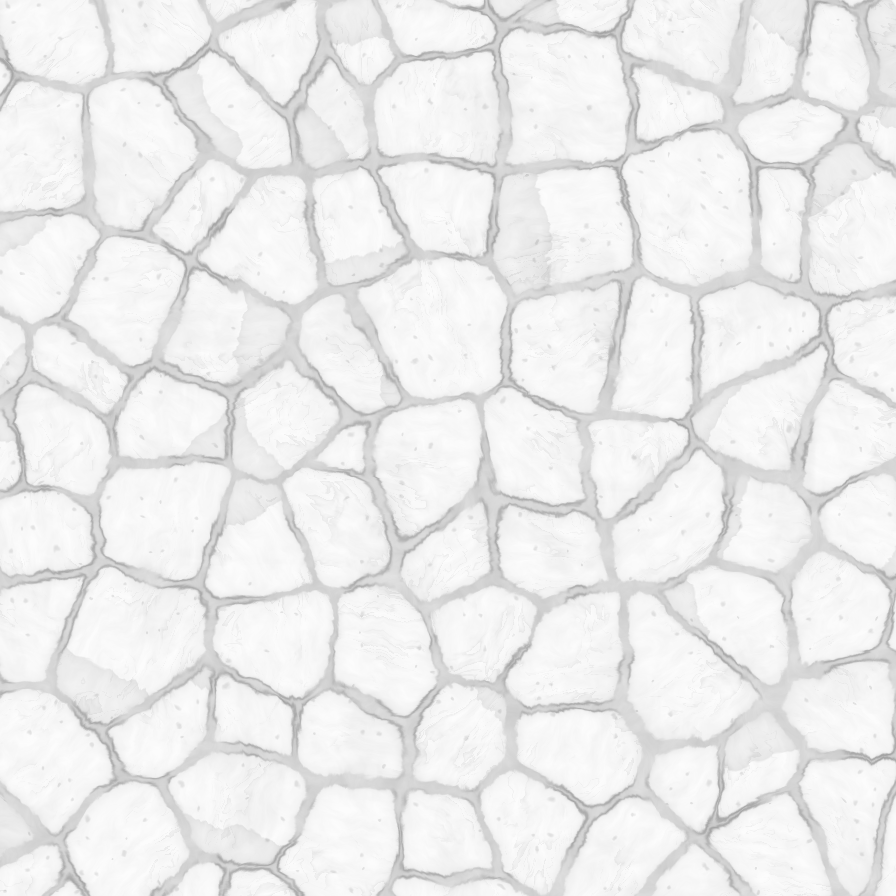
A three.js fragment shader for this texture map:

```glsl
varying vec2 vUv;

vec2 hash2(vec2 p) {
  return fract(sin(vec2(dot(p, vec2(127.1, 311.7)), dot(p, vec2(269.5, 183.3)))) * 43758.545);
}

mat2 rotation(float a) {
  return mat2(cos(a), sin(a), -sin(a), cos(a));
}

// Folded sine octaves, roughly -0.8 to 0.8
float layeredSines(vec2 p) {
  float sum = 0.0, amp = 0.5;
  for (int i = 0; i < 6; i++) {
    p = mat2(0.8, 0.6, -0.6, 0.8) * p * 1.7 + 1.3;
    p += 0.55 * sin(p.yx * 1.1);
    sum += amp * sin(p.x) * cos(p.y);
    amp *= 0.64;
  }
  return sum;
}

// Stone centre in xy, size bonus in z
vec3 stoneSite(vec2 cell) {
  return vec3(cell + 0.08 + 0.84 * hash2(cell), 0.26 * hash2(cell + 31.0).x);
}

// Weighted cells: rounded distance to the border; returns cell and centre too
float stoneDistance(vec2 p, out vec2 id, out vec2 centre) {
  vec2 base = floor(p);
  float best = 1e5;
  for (int j = -2; j <= 2; j++)
    for (int i = -2; i <= 2; i++) {
      vec2 cell = base + vec2(float(i), float(j));
      vec3 site = stoneSite(cell);
      float power = dot(p - site.xy, p - site.xy) - site.z;
      if (power < best) {
        best = power;
        id = cell;
        centre = site.xy;
      }
    }
  float sum = 1e-9;
  for (int j = -2; j <= 2; j++)
    for (int i = -2; i <= 2; i++) {
      vec2 cell = base + vec2(float(i), float(j));
      if (distance(cell, id) > 0.5) {
        vec3 site = stoneSite(cell);
        float power = dot(p - site.xy, p - site.xy) - site.z;
        float border = (power - best) / (2.0 * distance(site.xy, centre));
        sum += exp(-32.0 * border);
      }
    }
  return -log(sum) / 32.0;
}

// Sparse small pits, one candidate per cell
float pits(vec2 p) {
  vec2 cell = floor(p);
  vec2 kind = hash2(cell + 5.0);
  float r = length(fract(p) - 0.3 - 0.4 * hash2(cell));
  return step(0.8, kind.x) * (1.0 - smoothstep(0.04, 0.1 + 0.14 * kind.y, r));
}

void main() {
  vec2 p = vUv * 8.8;
  float broad = layeredSines(p * 1.3 + 4.0);
  p += 0.075 * vec2(layeredSines(p * 2.0), layeredSines(p * 2.0 + 17.0));

  vec2 id, centre;
  float edge = stoneDistance(p, id, centre);
  edge += 0.014 * layeredSines(p * 8.0) - 0.045 - 0.03 * broad;

  // Every stone has its own grain direction
  vec2 kind = hash2(id + 73.0);
  vec2 local = rotation(kind.x * 6.283) * (p - centre);
  vec2 q = local + kind * 40.0;
  float relief = layeredSines(q * vec2(1.4, 3.4));
  float fine = layeredSines(q * vec2(5.0, 11.0));
  float patches = smoothstep(-0.15, 0.4, layeredSines(q * 1.6 + 9.0));

  // Flaked layers: a crisp lip with a shadow fading away from it
  float drop = relief + 0.08 * fine - 0.08;
  float ledge = smoothstep(0.0, 0.03, drop) * exp(-max(drop, 0.0) * 9.0) * patches;
  float crack = (1.0 - smoothstep(0.0, 0.035, abs(relief + 0.22))) * patches;

  // Some stones have a lower split face on one side
  float split = local.x + 0.09 * relief - 0.2;
  float face = smoothstep(0.0, 0.025, split) * step(0.68, kind.y);

  float stone = 0.974 + 0.02 * fine - 0.07 * ledge - 0.035 * crack;
  stone -= face * (0.035 + 0.05 * exp(-max(split, 0.0) * 14.0));
  stone -= 0.09 * pits(p * 6.0) + 0.02 * smoothstep(0.1, 0.6, broad);
  stone -= 0.05 * exp(-max(edge, 0.0) * 28.0) * (1.0 + fine);

  // Mortar, with a contact shadow along parts of the border
  float mortar = 0.835 + 0.035 * layeredSines(p * 6.0 + 3.0) + 0.03 * broad;
  float shade = smoothstep(-0.3, 0.4, layeredSines(p * 1.7 + 21.0));
  float tone = mix(mortar, min(stone, 0.99), smoothstep(-0.012, 0.014, edge));
  tone -= 0.15 * shade * exp(-pow((edge + 0.012) / 0.016, 2.0));

  gl_FragColor = vec4(vec3(tone), 1.0);
}
```
